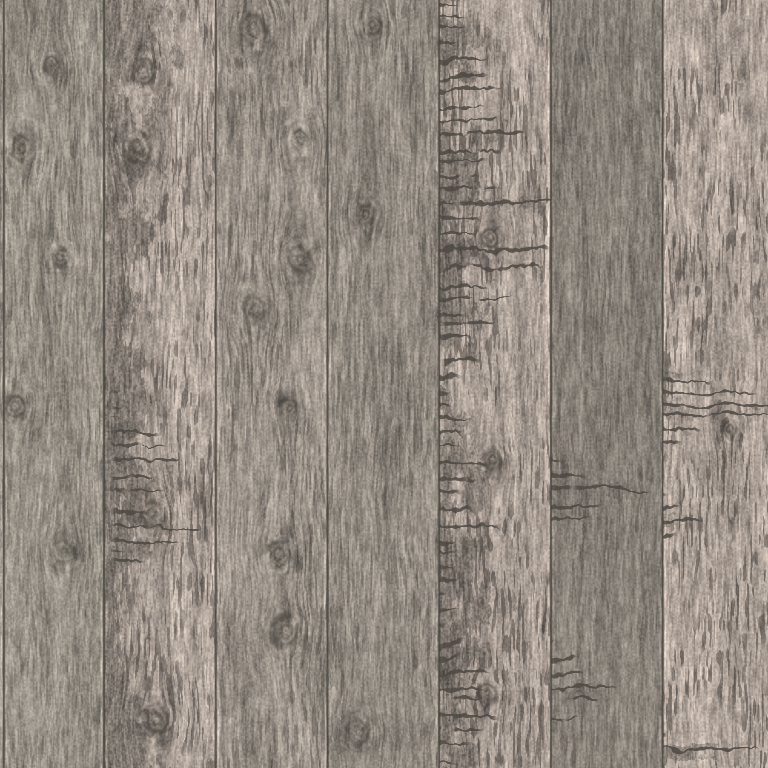
This texture is drawn by a WebGL 2 fragment shader. Its source:

```glsl
#version 300 es
precision highp float;

uniform vec2 u_resolution;
out vec4 fragColor;

float hash(vec2 p) {
  vec3 q = fract(vec3(p.xyx) * 0.1031);
  q += dot(q, q.yzx + 33.33);
  return fract((q.x + q.y) * q.z);
}

float noise(vec2 p) {
  vec2 i = floor(p), f = fract(p);
  f = f * f * (3.0 - 2.0 * f);
  return mix(mix(hash(i), hash(i + vec2(1, 0)), f.x),
             mix(hash(i + vec2(0, 1)), hash(i + vec2(1, 1)), f.x), f.y);
}

float fbm(vec2 p) {
  float sum = 0.0, amp = 0.533;
  for (int i = 0; i < 4; i++) {
    sum += amp * noise(p);
    p = p * 2.03 + 17.3;
    amp *= 0.5;
  }
  return sum;
}

float bump(float y, float center, float width) {
  float t = (y - center) / width;
  return exp(-t * t);
}

// How far cracks run across each plank at height y
float crackReach(int plank, float y) {
  if (plank == 1) return 1.0 * bump(y, 0.36, 0.1);
  if (plank == 4) return 0.15 + 0.95 * bump(y, 0.75, 0.17) + 0.5 * bump(y, 0.35, 0.08) + 0.4 * bump(y, 0.09, 0.06);
  if (plank == 5) return 0.9 * bump(y, 0.35, 0.035) + 0.9 * bump(y, 0.11, 0.04);
  if (plank == 6) return 1.7 * bump(y, 0.47, 0.04) + 0.6 * bump(y, 0.33, 0.025) + 0.8 * bump(y, 0.03, 0.015);
  return 0.0;
}

void main() {
  vec2 uv = gl_FragCoord.xy / u_resolution;

  // Seven vertical planks
  float pitch = 0.1455;
  float s = (uv.x - 0.1354) / pitch + 1.0;
  int plank = clamp(int(floor(s)), 0, 6);
  float id = float(plank), f = s - id;
  vec2 p = vec2(f * pitch, uv.y);
  vec2 seed = vec2(id * 31.7, id * 12.9);
  float rough = float[7](0.2, 0.85, 0.4, 0.25, 0.95, 0.1, 1.0)[plank];
  float tone = float[7](0.59, 0.68, 0.605, 0.58, 0.68, 0.535, 0.69)[plank];
  float knotChance = float[7](0.5, 0.4, 0.75, 0.2, 0.55, 0.1, 0.55)[plank];

  // Knots bend the grain and carry uneven rims
  float grainX = p.x, rim = 0.0, core = 0.0, halo = 0.0, rings = 0.0;
  for (int k = -1; k <= 1; k++) {
    vec2 cell = vec2(id + 3.0, floor(p.y / 0.125) + float(k) + 9.0);
    if (hash(cell * 1.7 + 5.1) > knotChance) continue;
    vec2 center = vec2(mix(0.03, 0.115, hash(cell + 41.0)),
                       (cell.y - 9.0 + mix(0.2, 0.8, hash(cell + 73.0))) * 0.125);
    float radius = mix(0.009, 0.018, hash(cell + 19.0));
    float depth = mix(0.5, 1.0, hash(cell + 87.0));
    vec2 d = p - center;
    float r = length(d * vec2(1.0, 0.85)) / radius + 0.8 * (fbm(p * 80.0 + seed) - 0.5);
    grainX -= d.x * 0.6 * exp(-dot(d * vec2(1.0, 0.6), d) / (radius * radius * 5.0));
    rim = max(rim, depth * bump(r, 0.9, 0.19) * smoothstep(0.1, 0.6, noise(p * 75.0 + seed)));
    core = max(core, depth * (1.0 - smoothstep(0.6, 1.0, r)));
    halo = max(halo, exp(-r * r * 0.2) * smoothstep(0.4, 0.58, fbm(p * vec2(80, 50) + seed)));
    rings += sin(r * 9.0 + 2.0 * noise(p * 60.0)) * exp(-r * r * 0.25);
  }

  // Wavy fibres, streaks and short open pores
  grainX += 0.011 * (fbm(vec2(p.x * 14.0, p.y * 7.0) + seed) - 0.5);
  vec2 grain = vec2(grainX, p.y);
  float fibre = noise(grain * vec2(340, 30) + seed) - 0.5;
  float fineFibre = noise(grain * vec2(510, 85) + seed + 3.0) - 0.5;
  float streak = fbm(grain * vec2(130, 5) + seed) - 0.5;
  float speck = noise(uv * vec2(500, 420)) - 0.5;
  float poreArea = smoothstep(0.3, 0.58, fbm(p * vec2(22, 12) + seed + 8.0));
  float pores = smoothstep(0.57, 0.72, noise(grain * vec2(390, 46) + seed + 4.0)
              + 0.25 * fineFibre) * poreArea;

  // Ragged weathering, deepest along the left of two rough planks
  float cloud = fbm(p * vec2(20, 9) + seed) - 0.5;
  float ragged = fbm(p * vec2(55, 36) + seed + 2.0) + 0.22 * fibre + 0.2 * fineFibre;
  float edgeDepth = plank == 1 ? 0.52 * noise(vec2(p.y * 8.0, 1.0))
                  : plank == 4 ? 0.4 * noise(vec2(p.y * 13.0, 4.0)) : -1.0;
  float stain = smoothstep(-0.02, 0.06, edgeDepth - f + (ragged - 0.5) * 1.1);
  float patches = smoothstep(0.53, 0.65, 0.55 * fbm(p * vec2(13, 9) + seed + 60.0) + 0.45 * ragged);

  // Ragged cracks that taper from the left edge
  float crackY = p.y + 0.018 * (noise(vec2(p.y * 16.0, id * 5.3)) - 0.5)
               + 0.015 * (fbm(p * vec2(36, 16) + seed) - 0.5) + 0.003 * noise(p * 190.0);
  float row = floor(crackY / 0.0195);
  float rowHash = hash(vec2(row + 7.0, id + 2.0));
  float reach = crackReach(plank, (row + 0.5) * 0.0195) * (0.35 + 0.8 * rowHash);
  float gap = abs(crackY - (row + 0.3 + 0.4 * hash(vec2(row, id + 50.0))) * 0.0195);
  float start = plank == 1 ? 0.12 : 0.0;
  float width = 0.0042 * (0.12 + noise(p * vec2(95, 70) + seed)) * (1.0 - 0.6 * f / max(reach, 0.01));
  float broken = smoothstep(0.1, 0.25, noise(p * vec2(48, 60) + row * 3.7));
  float crack = (1.0 - smoothstep(width * 0.6, width + 0.0007, gap)) * broken
              * (1.0 - smoothstep(reach - 0.08, reach, f)) * smoothstep(start - 0.04, start + 0.04, f + 0.04);
  float grime = smoothstep(0.0, 0.4, reach - f) * smoothstep(0.52, 0.6, ragged);

  // Wood colour
  vec3 hue = mix(vec3(1.0, 0.955, 0.895), vec3(1.0, 0.93, 0.875), rough);
  hue.g += plank == 0 ? 0.005 : 0.0;
  float shade = 1.02 + 0.1 * cloud + 0.29 * streak + 0.25 * fibre + 0.26 * fineFibre + 0.2 * speck;
  vec3 color = tone * hue * shade;
  color *= 1.0 - pores * mix(0.13, 0.34, rough);
  vec3 dirt = vec3(0.43, 0.405, 0.38) * (1.0 + 0.35 * fibre + 0.4 * fineFibre + 0.4 * speck);
  color = mix(color, dirt, 0.62 * stain);
  color = mix(color, dirt, 0.26 * patches);
  color = mix(color, dirt, 0.55 * grime);
  color *= 1.0 - 0.25 * halo + 0.07 * rings;
  color = mix(color, vec3(0.45, 0.425, 0.39) * (1.0 + 0.2 * rings + 0.4 * speck), 0.6 * core);
  color = mix(color, vec3(0.27, 0.255, 0.235), 0.72 * min(rim, 1.0));
  color = mix(color, vec3(0.3, 0.28, 0.26), 0.85 * crack);

  // Thin dark seams with a pale worn edge beside them
  float seam = min(min(f, 1.0 - f) * pitch, abs(uv.x - 0.005));
  float wear = noise(vec2(uv.y * 60.0, floor(s + 0.5)));
  color *= 1.0 + 0.2 * bump(seam, 0.0033, 0.0011) * wear;
  float seamMask = 1.0 - smoothstep(0.0004, 0.0016 + 0.0009 * wear, seam);
  color = mix(color, vec3(0.28, 0.27, 0.25), 0.8 * seamMask);

  fragColor = vec4(clamp(color, 0.0, 1.0), 1.0);
}
```
